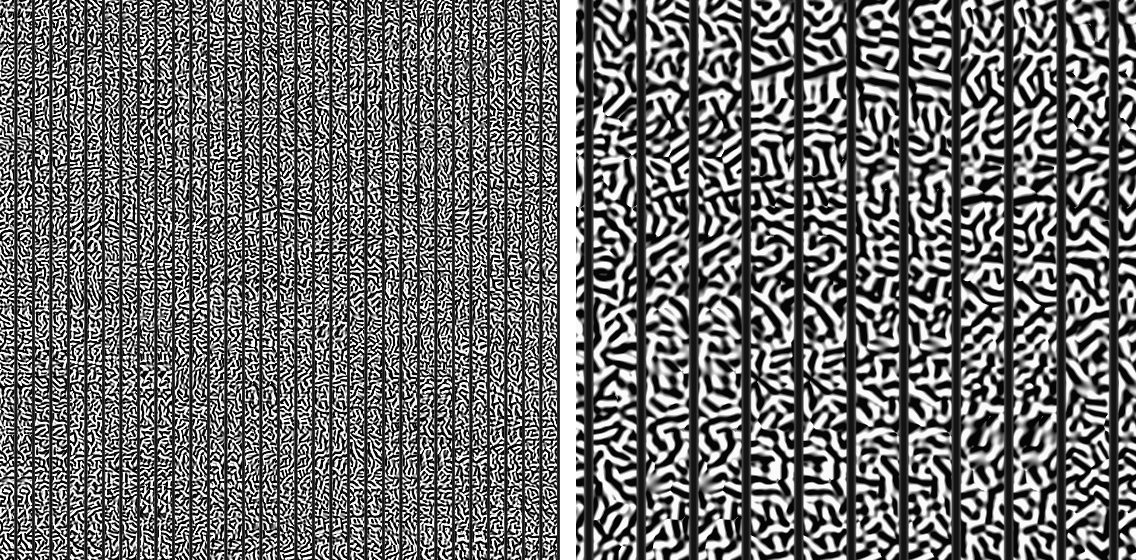
Left, the full canvas; right, a detail of the centre.
A three.js fragment shader for this pattern:

```glsl
// Grainy grey strips in matching pairs, split by thin dark upright lines.
varying vec2 vUv;

const float PI = 3.14159265;
const float COLUMNS = 32.0;      // strips across the canvas
const float ROWS = 112.0;        // grain cells up the canvas
const float CELLS = 3.5;         // grain cells across one strip
const float PATCH_ROWS = 4.0;    // cells sharing one grain direction
const float LINE_CENTRE = 0.91;  // place of the line within a column

float hash(vec3 p) {
  p = fract(p * vec3(0.1031, 0.1030, 0.0973));
  p += dot(p, p.yzx + 33.33);
  return fract((p.x + p.y) * p.z);
}

// Smooth noise up one pair of strips, wrapping after count steps.
float driftNoise(float y, float count, float pair, float seed) {
  float i = floor(y * count);
  float f = smoothstep(0.0, 1.0, fract(y * count));
  float a = hash(vec3(mod(i, count), pair, seed));
  float b = hash(vec3(mod(i + 1.0, count), pair, seed));
  return mix(a, b, f);
}

// Scattered short waves: each cell holds one ripple with its own direction.
float rippleGrain(vec2 p, float pair) {
  vec2 base = floor(p);
  float total = 0.0;
  float power = 0.0001;
  for (int j = -1; j <= 1; j++) {
    for (int i = -1; i <= 1; i++) {
      vec2 cell = base + vec2(float(i), float(j));
      float row = mod(cell.y, ROWS);
      vec3 id = vec3(cell.x + 7.0, row, pair * 5.0 + 11.0);
      vec2 jitter = vec2(hash(id), hash(id + 41.0));
      vec2 offset = p - cell - jitter;
      float window = max(0.0, 1.0 - dot(offset, offset));
      window *= window;

      vec3 patchId = vec3(floor(row / PATCH_ROWS), pair, 3.0);
      float angle = PI * (hash(patchId) + 0.9 * hash(id + 83.0));
      float frequency = mix(0.85, 1.05, hash(patchId + 19.0))
                      + 0.22 * hash(id + 127.0);
      vec2 direction = vec2(cos(angle), sin(angle));
      float phase = frequency * dot(offset, direction) + hash(id + 173.0);
      total += window * cos(2.0 * PI * phase);
      power += window * window;
    }
  }
  return total / sqrt(power);
}

// Grain brightness, its contrast drifting up the strip.
float stripTone(float x, float y, float pair) {
  float grain = rippleGrain(vec2(x * CELLS, y * ROWS), pair);
  float bias = driftNoise(y, 32.0, pair, 57.0) - 0.5;
  float contrast = mix(0.68, 0.88, driftNoise(y, 28.0, pair, 91.0));
  return clamp(0.48 + 0.05 * bias + contrast * grain, 0.02, 0.98);
}

// Near-black core with dark grey shoulders.
float lineTone(float distanceToLine) {
  return mix(0.07, 0.27, smoothstep(0.03, 0.08, distanceToLine));
}

void main() {
  // Columns are measured from line to line, so joins lie under the lines.
  float column = vUv.x * COLUMNS + 1.0 - LINE_CENTRE;
  float x = fract(column);
  float pair = mod(floor(column / 2.0), COLUMNS / 2.0);
  float distanceToLine = min(x, 1.0 - x);

  float strip = stripTone(x, vUv.y, pair);
  float cover = smoothstep(0.07, 0.11, distanceToLine);
  float tone = mix(lineTone(distanceToLine), strip, cover);
  gl_FragColor = vec4(vec3(tone), 1.0);
}
```
